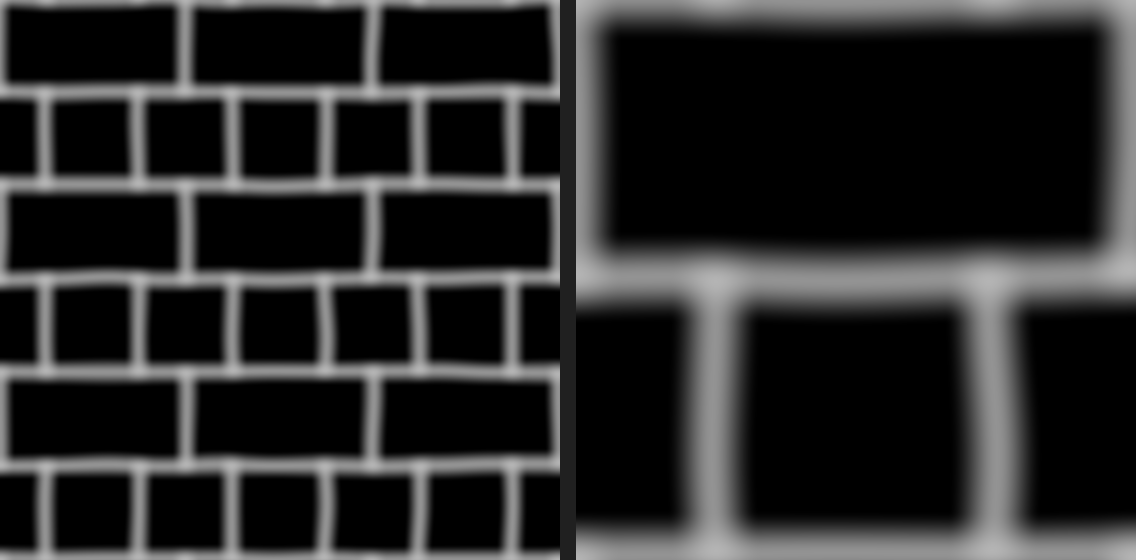
Left: the whole. Right: its middle third, enlarged.
Write a Shadertoy shader that draws this pattern.

```glsl
// Soft grey mortar around black bricks: rows of squares alternate with rows of double-width bricks.

vec2 hash22(vec2 p) {
    vec3 q = fract(p.xyx * vec3(0.1031, 0.1030, 0.0973));
    q += dot(q, q.yzx + 33.33);
    return fract((q.xx + q.yz) * q.zy);
}

// Smooth two-channel value noise in -1..1
vec2 noise2(vec2 p) {
    vec2 i = floor(p), f = fract(p);
    f = f * f * (3.0 - 2.0 * f);
    vec2 low = mix(hash22(i), hash22(i + vec2(1, 0)), f.x);
    vec2 high = mix(hash22(i + vec2(0, 1)), hash22(i + vec2(1, 1)), f.x);
    return 2.0 * mix(low, high, f.y) - 1.0;
}

// Blurred line profile, in units of the row height
float mortar(float distanceToLine) {
    return 0.575 * (1.0 - smoothstep(0.0, 0.166, distanceToLine));
}

// Upright joints of one row: even rows hold squares, odd rows long bricks
float joints(float x, float row) {
    float odd = mod(row, 2.0);
    float width = 1.0 + odd;
    float shift = 0.5 * (1.0 - odd);
    return mortar(abs(mod(x - shift + 0.5 * width, width) - 0.5 * width));
}

void mainImage(out vec4 fragColor, in vec2 fragCoord) {
    // Six rows, with edges bent slightly by noise
    vec2 p = fragCoord / iResolution.xy * 6.0 + vec2(0.011, -0.016);
    p += 0.022 * noise2(p * 1.7 + 20.0);

    // Joints of the rows below and above blend across the nearest bed line
    float bed = floor(p.y + 0.5);
    float above = smoothstep(-0.166, 0.166, p.y - bed);
    float upright = mix(joints(p.x, bed - 1.0), joints(p.x, bed), above);
    float level = mortar(abs(p.y - bed));

    // Screen blend brightens the crossings
    float grey = 1.0 - (1.0 - level) * (1.0 - upright);
    fragColor = vec4(vec3(grey), 1.0);
}
```
